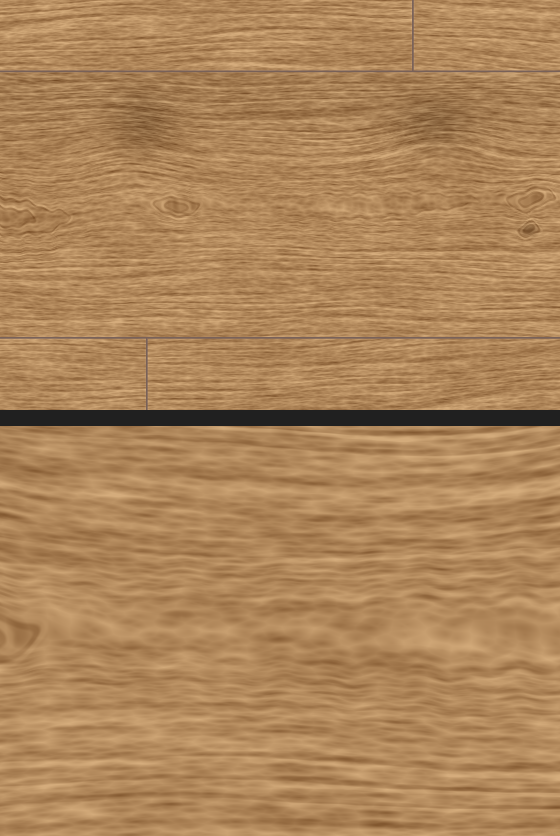
Top, the full canvas; bottom, a detail of the centre.
Reproduce this texture procedurally as a Shadertoy shader.

```glsl
// Oak floor planks in staggered rows, with thin joints between them.
// Layered sines draw growth rings, bent around knots on the wide plank;
// stretched cellular noise gives the fibres and pores.

float hash(vec2 p) {
    return fract(sin(dot(p, vec2(127.1, 311.7))) * 4375.85);
}

// Distance to the nearest jittered cell point
float cellular(vec2 p) {
    vec2 cell = floor(p), f = fract(p);
    float nearest = 2.0;
    for (int j = -1; j <= 1; j++)
    for (int i = -1; i <= 1; i++) {
        vec2 o = vec2(i, j), id = cell + o;
        vec2 point = o + vec2(hash(id), hash(id + 37.3));
        nearest = min(nearest, length(point - f));
    }
    return nearest;
}

// Soft elliptical spot
float spot(vec2 p, vec2 centre, vec2 radii) {
    vec2 q = (p - centre) / radii;
    return exp(-dot(q, q));
}

// Dark line at signed distance d, with a paler rim outside it
float vein(float d) {
    return 1.0 - smoothstep(0.001, 0.005, abs(d)) - 0.7 * (1.0 - smoothstep(0.001, 0.005, abs(d - 0.006)));
}

void mainImage(out vec4 fragColor, in vec2 fragCoord) {
    vec2 p = fragCoord / iResolution.y;
    float px = 1.0 / iResolution.y;

    // Plank layout: rows 0.65 high, planks 2.2 long, shifted row by row
    float row = floor((p.y - 0.176) / 0.65);
    float along = (p.x - 1.007 + 1.4245 * (1.0 - row)) / 2.2;
    float plank = floor(along);
    float seamY = abs(fract((p.y - 0.176) / 0.65 + 0.5) - 0.5) * 0.65;
    float seamX = abs(fract(along + 0.5) - 0.5) * 2.2;
    float seed = hash(vec2(row + 3.0, plank + 7.0));
    float wide = row == 0.0 ? 1.0 : 0.0;

    // Grain height: gentle waves, plus a tilt on the plain planks
    float h = p.y + 0.006 * sin(p.x * 5.0 + p.y * 9.0 + seed * 20.0)
            + 0.003 * sin(p.x * 13.0 - p.y * 21.0 + seed * 9.0);
    h += (1.0 - wide) * (seed - 0.5) * 0.12 * p.x;
    // Swells that lift the grain above the heart of the wide plank
    h -= wide * (0.035 * spot(p, vec2(0.31, 0.63), vec2(0.13, 0.11))
               + 0.035 * spot(p, vec2(1.08, 0.64), vec2(0.15, 0.10)));

    // Knots and tongues: xy centre, zw radii
    vec4 knots[5] = vec4[5](
        vec4(0.00, 0.475, 0.17, 0.046), vec4(0.43, 0.498, 0.055, 0.022),
        vec4(0.84, 0.503, 0.33, 0.030), vec4(1.295, 0.515, 0.058, 0.026),
        vec4(1.29, 0.440, 0.025, 0.016));
    float contour = 0.0, heart = 0.0;
    for (int i = 0; i < 5; i++) {
        vec4 k = knots[i];
        vec2 q = (p - k.xy) / k.zw;
        q.y += 0.25 * sin(q.x * 2.5 + float(i)) + 0.09 * sin(p.x * 70.0) + 0.06 * sin(p.x * 163.0);
        q.y *= 1.0 + 0.5 * q.x * q.x;
        float e = length(q) + 0.001;
        float toUnits = e / length(q / k.zw);
        h -= wide * (p.y - k.y) * 0.65 * exp(-0.4 * e * e);
        for (float level = 0.5; level < 1.1; level += 0.5) {
            float fade = i == 2 ? smoothstep(-1.2, 0.7, q.x) * (level - 0.2) : 1.0;
            contour += wide * fade * vein((e - level) * toUnits);
        }
        heart += wide * (i == 2 ? 0.0 : 0.6) * exp(-1.5 * e * e);
    }
    // Long veins running over the heart
    for (float level = 0.55; level < 0.6; level += 0.025)
        contour += 0.6 * wide * vein(h - level + 0.002 * sin(p.x * 23.0 + level * 90.0));

    // Fibres at four scales, stretched along the grain
    vec2 g = vec2(p.x + seed * 17.0, h + seed * 5.0);
    float coarse = cellular(g * vec2(3.5, 42.0));
    float medium = cellular(g * vec2(9.0, 105.0) + 8.0);
    float fine = cellular(g * vec2(24.0, 160.0) + 21.0);
    float hair = cellular(g * vec2(55.0, 230.0) + 63.0);
    float patches = cellular(g * vec2(2.2, 8.0) + 4.0);

    // Growth rings: a dark groove beside a pale ridge
    float phase = h * 235.0 + 2.2 * sin(h * 61.0 + seed * 30.0)
                + 1.4 * sin(p.x * 4.0 + h * 43.0) + 1.3 * coarse + 0.7 * fine;
    float strength = (0.25 + 0.9 * patches) * (1.0 - 0.6 * min(heart, 1.0));
    strength *= 1.0 - 0.65 * wide * spot(p, vec2(0.75, 0.5), vec2(0.9, 0.06));
    float groove = smoothstep(0.45, 1.0, sin(phase)) * strength;
    float ridge = smoothstep(0.45, 1.0, sin(phase + 1.5)) * strength;

    // Smoky shading near the top of the wide plank
    float smoke = wide * (0.20 * smoothstep(0.58, 0.78, p.y)
        + 0.42 * spot(p, vec2(0.35, 0.70), vec2(0.07, 0.07))
        + 0.44 * spot(p, vec2(1.06, 0.70), vec2(0.09, 0.06))
        + 0.60 * spot(p, vec2(1.29, 0.44), vec2(0.02, 0.015)));

    // Tone from dark to pale wood
    float tone = 0.64 + 0.30 * (coarse - 0.45) + 0.42 * (medium - 0.45)
               + 0.50 * (fine - 0.45) + 0.50 * (hair - 0.45) + 0.32 * (patches - 0.45);
    tone += 0.38 * ridge - 0.46 * groove - 0.42 * contour * (0.4 + coarse);
    tone -= 0.20 * smoothstep(0.25, 0.05, medium) + 0.28 * heart;
    tone -= smoke * (0.4 + 1.2 * (1.0 - fine)) - 0.08 * (seed - 0.5);
    vec3 wood = mix(vec3(0.585, 0.42, 0.255), vec3(0.785, 0.625, 0.44), clamp(tone, -0.7, 1.25));
    wood = mix(wood, vec3(0.54, 0.45, 0.33), min(smoke * 0.45, 0.4));

    // Joints: a faint pale bevel around a grey-brown line
    float seam = min(seamX, seamY);
    wood += 0.03 * (1.0 - smoothstep(0.002, 0.006, seam));
    float line = 1.0 - smoothstep(0.0018 - 0.5 * px, 0.0018 + 0.7 * px, seam);
    fragColor = vec4(mix(wood, vec3(0.47, 0.38, 0.35), line), 1.0);
}
```
